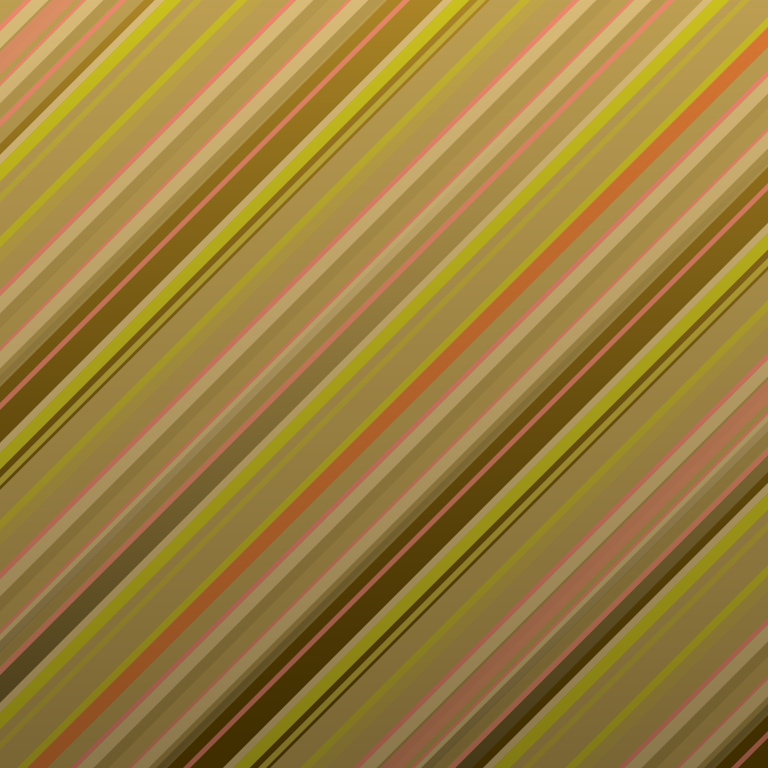
Reproduce this pattern procedurally as a three.js fragment shader.

```glsl
// Diagonal woven-style stripes in ochre, yellow, pink and olive, lit from above.
#define GRID 768.0        // layout units across the canvas
#define GROUP 274.0       // mean spacing of stripe groups
#define FIRST 165.0       // start of group zero, from the upper left corner
#define STAGGER 14.0      // extra offset of every odd group
#define EDGE 1.0          // half width of the smoothed stripe edge
#define FLOOR_LIGHT 0.64  // brightness at the bottom
#define BASE vec3(0.74, 0.62, 0.32)
#define SAND vec3(0.85, 0.73, 0.47)
#define YELLOW vec3(0.79, 0.75, 0.12)
#define PINK vec3(0.93, 0.53, 0.43)
#define RUST vec3(0.85, 0.47, 0.20)
#define SHADOW vec3(0.27, 0.22, 0.09)

varying vec2 vUv;

// Coverage of a soft-edged stripe between two positions.
float stripe(float d, float start, float end) {
  return smoothstep(start - EDGE, start + EDGE, d)
       * (1.0 - smoothstep(end - EDGE, end + EDGE, d));
}

void paint(inout vec3 color, vec3 ink, float coverage) {
  color = mix(color, ink, coverage);
}

void main() {
  float across = (vUv.x + 1.0 - vUv.y) * GRID;
  float light = mix(FLOOR_LIGHT, 1.0, vUv.y);
  float fade = (1.0 - vUv.y) * (1.0 - vUv.y);
  vec3 olive = mix(vec3(0.25, 0.18, 0.0), vec3(0.67, 0.52, 0.15), pow(vUv.y, 1.3));
  vec3 sand = SAND * light;
  vec3 yellow = YELLOW * light;
  vec3 pink = PINK * light;
  vec3 color = BASE * light;

  for (int i = -1; i <= 5; i++) {
    float n = float(i);
    float odd = mod(n, 2.0);
    float wide = step(2.5, mod(n, 4.0));        // every fourth group has a broad pink
    float rusty = 1.0 - step(0.5, abs(n - 2.0)); // the single rust stripe
    float d = across - FIRST - GROUP * n - STAGGER * odd;

    // Leading sand and yellow pair, with a fine line behind it
    paint(color, olive, odd * stripe(d, 16.0, 37.0));
    paint(color, sand, stripe(d, -10.0, 0.0));
    paint(color, yellow, stripe(d, 0.0, 16.5));
    float line = 29.0 - 4.0 * odd;
    paint(color, mix(BASE * light, yellow, 0.45), stripe(d, line, line + 8.0));

    // Second yellow, then rust or a pale wash
    float second = 72.0 - 5.0 * odd;
    paint(color, yellow, (0.85 - 0.2 * odd) * stripe(d, second, second + 10.5));
    paint(color, yellow, 0.2 * (1.0 - rusty) * stripe(d, second + 10.5, second + 26.0));
    paint(color, RUST * light, rusty * stripe(d, 82.0, 102.0));

    // Two sand bands edged in pink, each with a darker step after it
    for (int k = 0; k < 2; k++) {
      float j = float(k);
      float at = 125.0 - 5.0 * odd + 57.5 * j;
      float trim = 6.5 - 2.5 * j;
      paint(color, pink, stripe(d, at, at + trim));
      paint(color, sand, stripe(d, at + trim, at + trim + 17.0));
      paint(color, SHADOW, (0.06 + 0.16 * fade) * stripe(d, at + trim + 17.0, at + trim + 32.0));
    }
    paint(color, pink, 0.65 * wide * stripe(d, 147.0, 170.0));

    // Dark tail: full olive in even groups, fading shadow in odd ones
    float tail = 245.0 - 23.0 * odd;
    float tailEnd = 278.0 - 28.0 * odd;
    paint(color, SHADOW, 0.6 * fade * stripe(d, tail - 34.0, tail - 23.0));
    paint(color, olive, (1.0 - odd) * stripe(d, tail - 23.0, tailEnd));
    paint(color, SHADOW, odd * fade * stripe(d, tail, tailEnd));
    paint(color, olive, wide * stripe(d, 239.0, tailEnd));
    paint(color, pink, 0.9 * stripe(d, tail - 7.0, tail));
  }

  gl_FragColor = vec4(color, 1.0);
}
```
